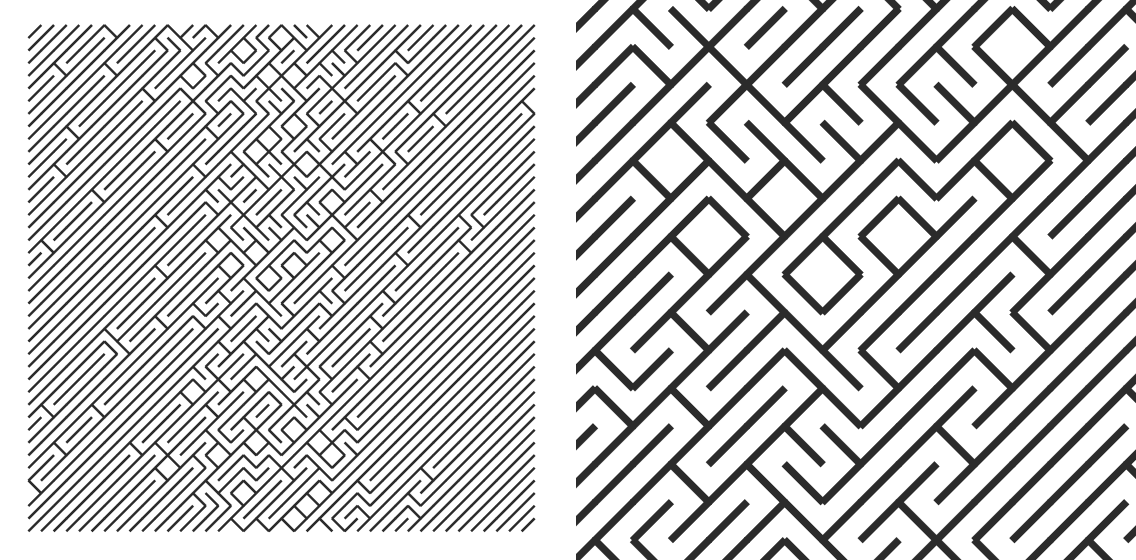
Left: the whole. Right: its middle third, enlarged.
This pattern is drawn by a WebGL 1 fragment shader. Its source:

```glsl
precision highp float;
// Diagonal stroke maze in a white margin, scrambled along a vertical band.

uniform vec2 u_resolution;

const vec3 PAPER = vec3(1.0);
const vec3 INK = vec3(0.17);
const float CELLS = 40.0;                     // cells along each side
const vec2 GRID_ORIGIN = vec2(0.051, 0.0515); // lower left grid corner
const float GRID_SIZE = 0.9035;
const float STROKE_WIDTH = 0.194;             // in cells
const float JOIN_OVERLAP = 0.02;              // closes the joints of strokes

float hash(vec2 p) {
  vec3 q = fract(p.xyx * vec3(0.1031, 0.1030, 0.0973));
  q += dot(q, q.yzx + 33.33);
  return fract((q.x + q.y) * q.z);
}

// Chance that a cell leans left, highest near the band centre.
float flipChance(float u) {
  float offset = (u - 0.48) / 0.15;
  return mix(0.055, 0.015, u) + 0.39 * exp(-offset * offset);
}

// Coverage of a flat-ended stroke along unit vector dir, centred at the origin.
float stroke(vec2 p, vec2 dir, vec2 halfSize, float pixel) {
  vec2 local = vec2(dot(p, dir), dot(p, vec2(-dir.y, dir.x)));
  vec2 cover = clamp(0.5 + (halfSize - abs(local)) / pixel, 0.0, 1.0);
  return cover.x * cover.y;
}

// Ink of one cell's diagonal; cells outside the grid stay empty.
float cellInk(vec2 p, vec2 cell, float pixel) {
  vec2 inside = step(vec2(0.0), cell) * step(cell, vec2(CELLS - 1.0));
  float flip = step(hash(cell + 17.0), flipChance((cell.x + 0.5) / CELLS));
  vec2 dir = vec2(1.0 - 2.0 * flip, 1.0) * sqrt(0.5);
  vec2 halfSize = vec2(sqrt(0.5) + JOIN_OVERLAP, 0.5 * STROKE_WIDTH);
  return inside.x * inside.y * stroke(p - cell - 0.5, dir, halfSize, pixel);
}

void main() {
  vec2 uv = fract(gl_FragCoord.xy / u_resolution);
  vec2 p = (uv - GRID_ORIGIN) / GRID_SIZE * CELLS;
  float pixel = CELLS / (GRID_SIZE * min(u_resolution.x, u_resolution.y));

  // Stroke ends reach into neighbouring cells, so layer all nine.
  float clear = 1.0;
  for (int j = -1; j <= 1; j++) {
    for (int i = -1; i <= 1; i++) {
      vec2 cell = floor(p) + vec2(float(i), float(j));
      clear *= 1.0 - cellInk(p, cell, pixel);
    }
  }
  gl_FragColor = vec4(mix(INK, PAPER, clear), 1.0);
}
```
